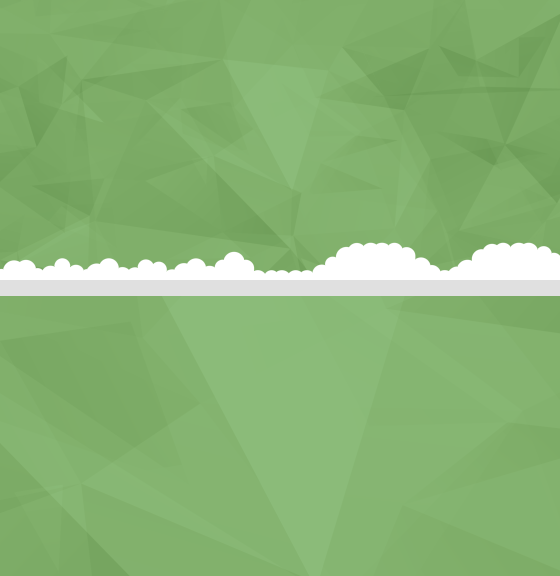
Top: the whole. Bottom: its middle third, enlarged.
Reproduce this background procedurally as a WebGL 1 fragment shader.

```glsl
precision highp float;
// Green low-poly facets in soft light above a scalloped bank of white clouds.

uniform vec2 u_resolution;

// Colours
const vec3 BASE  = vec3(0.502, 0.686, 0.415);
const vec3 DARK  = vec3(0.425, 0.610, 0.340);
const vec3 LIGHT = vec3(0.545, 0.735, 0.475);
const vec3 CLOUD = vec3(1.0);

// Facets, in canvas heights
const vec2  LARGE_CELL  = vec2(0.40, 0.33);
const vec2  MEDIUM_CELL = vec2(0.27, 0.21);
const vec2  SMALL_CELL  = vec2(0.18, 0.11);
const float JITTER      = 0.92;
const float CALM_TOP    = 0.35;  // contrast left at the upper edge

// Broad light and shade
const vec2 GLOW_CENTER = vec2(1.03, 0.55);
const vec2 SHADE_LEFT  = vec2(0.68, 0.56);
const vec2 SHADE_RIGHT = vec2(1.74, 0.63);

// Clouds
const int   PUFF_COUNT   = 50;
const float PUFF_SPACING = 0.044;
const float PUFF_MIN     = 0.027;
const float PUFF_MAX     = 0.040;

vec3 hash3(vec2 p) {
  vec3 q = fract((p.xyx + 57.0) * vec3(0.1031, 0.1030, 0.0973));
  q += dot(q, q.yxz + 33.33);
  return fract((q.xxy + q.yzz) * q.zyx);
}

float spot(vec2 p, vec2 center, float radius) {
  return 1.0 - smoothstep(0.3 * radius, radius, distance(p, center));
}

float edgeDistance(vec2 p, vec2 a, vec2 b) {
  vec2 e = b - a, v = p - a;
  return (e.x * v.y - e.y * v.x) / max(length(e), 1e-4);
}

// Positive inside the triangle, for either winding
float triangleDistance(vec2 p, vec2 a, vec2 b, vec2 c) {
  float winding = sign(edgeDistance(c, a, b));
  return min(min(edgeDistance(p, a, b) * winding, edgeDistance(p, b, c) * winding),
             edgeDistance(p, c, a) * winding);
}

vec2 meshVertex(vec2 id, vec2 cell, float seed) {
  return (id + JITTER * (hash3(id + seed).xy - 0.5)) * cell;
}

// Tone of one facet: a faint linear ramp, -1 dark to +1 light
float facetTone(vec2 offset, vec2 place, vec2 key, float size, float share, float broad) {
  vec3 h = hash3(key);
  float glow = spot(place, GLOW_CENTER, 0.42);
  float shade = max(spot(place, SHADE_LEFT, 0.32), spot(place, SHADE_RIGHT, 0.30));
  float angle = 6.2832 * h.z;
  float ramp = 0.7 + 0.7 * dot(offset, vec2(cos(angle), sin(angle))) / size;
  float strength = mix(1.0, CALM_TOP, smoothstep(0.68, 0.95, place.y)) * (1.0 - 0.65 * glow);
  float shown = step(h.y, share);
  return shown * strength * mix(-0.85, 0.55, h.x) * clamp(ramp, 0.0, 1.2)
       + broad * (0.85 * glow - 0.55 * shade);
}

// Jittered grid whose cells are split along a random diagonal
float facetMesh(vec2 canvas, vec2 cell, float tilt, float seed, float share, float broad) {
  mat2 turn = mat2(cos(tilt), sin(tilt), -sin(tilt), cos(tilt));
  vec2 p = turn * canvas;
  vec2 home = floor(p / cell);
  float soft = 0.7 / u_resolution.y;
  vec2 sum = vec2(0.0);
  for (int j = -1; j <= 1; j++) {
    for (int i = -1; i <= 1; i++) {
      vec2 id = home + vec2(float(i), float(j));
      vec2 a = meshVertex(id, cell, seed);
      vec2 b = meshVertex(id + vec2(1.0, 0.0), cell, seed);
      vec2 c = meshVertex(id + vec2(1.0, 1.0), cell, seed);
      vec2 d = meshVertex(id + vec2(0.0, 1.0), cell, seed);
      bool rising = hash3(id + seed).z < 0.5;
      for (int k = 0; k < 2; k++) {
        vec2 u = k == 0 ? a : c;
        vec2 v = k == 0 ? b : d;
        vec2 w = rising ? (k == 0 ? c : a) : (k == 0 ? d : b);
        vec2 center = (u + v + w) / 3.0;
        float cover = smoothstep(-soft, soft, triangleDistance(p, u, v, w));
        vec2 key = id + seed + vec2(19.0, 41.0 + 67.0 * float(k));
        float tone = facetTone(p - center, center * turn, key, cell.x, share, broad);
        sum += cover * vec2(tone, 1.0);
      }
    }
  }
  return sum.x / max(sum.y, 1e-3);
}

// Height of the cloud tops: low ripples on the left, two banks on the right
float cloudTop(float x) {
  float ripple = 0.058 + 0.020 * cos(6.2832 * (x - 0.073) / 0.155);
  ripple += 0.025 * spot(vec2(x, 0.0), vec2(0.82, 0.0), 0.09);
  float reach = min(abs(x - 1.344), abs(x - 1.84));
  float bank = 0.035 + 0.098 * (1.0 - smoothstep(0.06, 0.25, reach));
  return mix(ripple, bank, smoothstep(0.86, 0.93, x));
}

float cloudDistance(vec2 p) {
  float nearest = 1.0;
  for (int i = -1; i < PUFF_COUNT; i++) {
    vec3 h = hash3(vec2(float(i), 7.0));
    float x = (float(i) + 0.35 * (h.x - 0.5)) * PUFF_SPACING;
    float radius = mix(PUFF_MIN, PUFF_MAX, h.y);
    vec2 q = p - vec2(x, cloudTop(x) - radius);
    nearest = min(nearest, length(vec2(q.x, max(q.y, 0.0))) - radius);
  }
  return nearest;
}

void main() {
  vec2 p = gl_FragCoord.xy / u_resolution.y;
  float tone = 0.55 * facetMesh(p, LARGE_CELL, 0.35, 3.0, 1.0, 1.0)
             + 0.75 * facetMesh(p, MEDIUM_CELL, -0.50, 31.0, 0.5, 0.35)
             + 0.80 * facetMesh(p, SMALL_CELL, 0.20, 73.0, 0.14, 0.0);
  vec3 color = mix(BASE, DARK, clamp(-tone, 0.0, 1.1));
  color = mix(color, LIGHT, clamp(tone * 1.3, 0.0, 1.0));
  float soft = 0.7 / u_resolution.y;
  color = mix(CLOUD, color, smoothstep(-soft, soft, cloudDistance(p)));
  gl_FragColor = vec4(color, 1.0);
}
```
